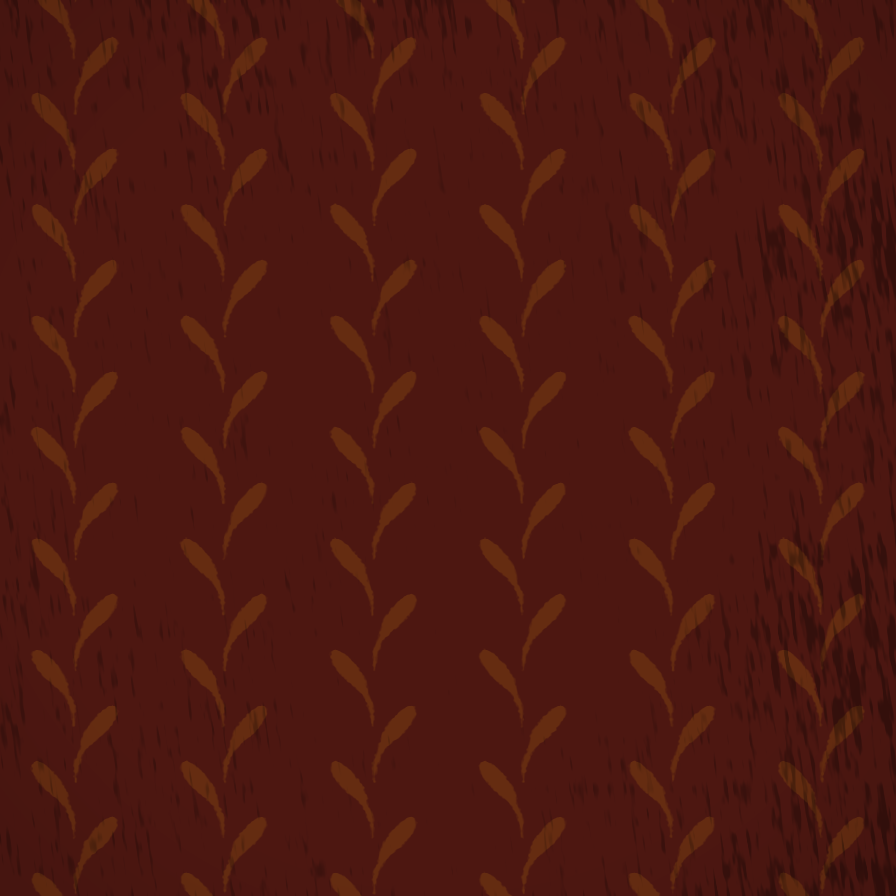
This pattern is drawn by a WebGL 1 fragment shader. Its source:

```glsl
precision highp float;

uniform vec2 u_resolution;

const float COLUMNS = 6.0;
const float ROW_HEIGHT = 0.1243;
const float LEAF_LENGTH = 0.0846;
const float FIRST_BASE = 0.0036;

const vec3 WOOD = vec3(0.302, 0.090, 0.067);
const vec3 LEAF = vec3(0.395, 0.172, 0.066);

float hash(vec2 p) {
    return fract(sin(dot(p, vec2(127.1, 311.7))) * 43758.5453);
}

float valueNoise(vec2 p) {
    vec2 cell = floor(p);
    vec2 f = fract(p);
    f = f * f * (3.0 - 2.0 * f);
    float low = mix(hash(cell), hash(cell + vec2(1.0, 0.0)), f.x);
    float high = mix(hash(cell + vec2(0.0, 1.0)), hash(cell + 1.0), f.x);
    return mix(low, high, f.y);
}

float fbm(vec2 p) {
    float sum = 0.0;
    float amplitude = 0.5;
    for (int i = 0; i < 3; i++) {
        sum += amplitude * valueNoise(p);
        p = p * 2.03 + 17.3;
        amplitude *= 0.5;
    }
    return sum / 0.875;
}

// Leaf with its stalk foot at the origin and its tip at height 1, leaning right
float leafDistance(vec2 p) {
    float t = clamp(p.y, 0.0, 1.0);
    float spine = 0.01 + 0.046 * t + 0.49 * smoothstep(0.15, 1.2, t);
    float stalk = 0.008 + 0.032 * smoothstep(0.0, 0.3, t);
    float blade = 0.108 * smoothstep(0.37, 0.7, t);
    float cap = max(t - 0.75, 0.0) / 0.25;
    float halfWidth = (stalk + blade) * sqrt(max(1.0 - cap * cap, 0.0));
    return 0.76 * (length(vec2(p.x - spine, p.y - t)) - halfWidth);
}

// One side of the vine, repeated upward from the given base
float leafColumn(vec2 p, float side, float base) {
    float y = (fract((p.y - base) / ROW_HEIGHT + 0.1) - 0.1) * ROW_HEIGHT;
    return leafDistance(vec2(p.x * side, y) / LEAF_LENGTH) * LEAF_LENGTH;
}

float vineDistance(vec2 uv) {
    vec2 p = vec2((fract(uv.x * COLUMNS) - 0.5) / COLUMNS, uv.y);
    float right = leafColumn(p, 1.0, FIRST_BASE);
    float left = leafColumn(p, -1.0, FIRST_BASE + 0.5 * ROW_HEIGHT);
    return min(right, left);
}

// Short dark streaks leaning slightly left as they rise
float woodGrain(vec2 uv, float density) {
    vec2 p = vec2(uv.x + 0.13 * uv.y, uv.y);
    float coarse = valueNoise(p * vec2(230.0, 34.0));
    float fine = valueNoise(p * vec2(370.0, 75.0) + 41.0);
    float streak = 0.65 * coarse + 0.35 * fine;
    float threshold = mix(0.88, 0.42, density);
    return smoothstep(threshold, threshold + 0.26, streak);
}

// Grain is strong near the borders and worn smooth in central patches
float grainDensity(vec2 uv) {
    float border = smoothstep(0.12, 0.62, length((uv - 0.5) * vec2(1.0, 0.8)));
    float patches = fbm(uv * 4.5 + 3.7) - 0.5;
    float lowerRight = smoothstep(0.65, 1.0, uv.x) * smoothstep(0.65, 0.2, uv.y);
    return clamp(0.18 + 0.65 * border + 0.9 * patches + 0.2 * lowerRight, 0.0, 1.0);
}

void main() {
    vec2 uv = gl_FragCoord.xy / u_resolution;
    float pixel = 1.0 / min(u_resolution.x, u_resolution.y);

    // Leaves with slightly ragged printed edges
    float ragged = (valueNoise(uv * 330.0) - 0.5) * 0.0018;
    float softness = max(pixel, 0.0013);
    float leaf = 1.0 - smoothstep(-softness, softness, vineDistance(uv) + ragged);
    vec3 color = mix(WOOD, LEAF, leaf);

    // Grain and a faint darkening toward the borders
    float density = grainDensity(uv);
    float grain = woodGrain(uv, density);
    color *= 1.0 - grain * mix(0.12, 0.32, density);
    color *= 1.0 - 0.10 * smoothstep(0.45, 0.75, length(uv - 0.5));

    gl_FragColor = vec4(color, 1.0);
}
```
